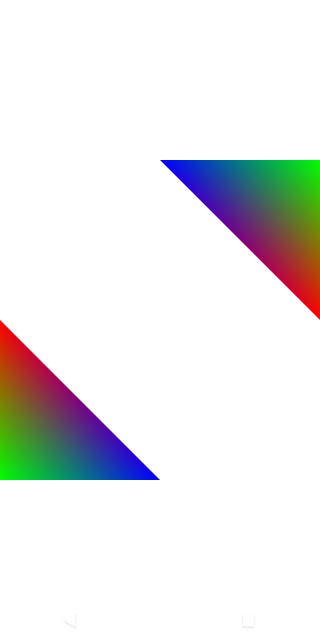
Write a Shadertoy shader that draws this background.

```glsl
const vec3 PAPER = vec3(1.0);
const float PAGE_HEIGHT = 2.0;        // lengths are in canvas widths
const float LEG = 0.5;                // short sides of the colour triangles
const float BASE_Y = 0.5;             // height of the lower triangle's base
const vec2 ARROW_TIP = vec2(0.2, 0.06);
const float ARROW_LENGTH = 0.036;
const vec2 SQUARE_CENTER = vec2(0.776, 0.0595);
const float SQUARE_HALF = 0.0175;
const vec2 SHADOW_DROP = vec2(0.0, 0.003);
const float SHADOW_BLUR = 0.005;
const float SHADOW_STRENGTH = 0.14;

float cornerTriangle(vec2 p) {
    return max(max(-p.x, -p.y), (p.x + p.y - LEG) * inversesqrt(2.0));
}

// Equilateral arrow pointing left
float arrow(vec2 p) {
    p -= ARROW_TIP;
    return max(p.x - ARROW_LENGTH, dot(vec2(-0.5, 0.866), vec2(p.x, abs(p.y))));
}

float square(vec2 p) {
    vec2 d = abs(p - SQUARE_CENTER) - SQUARE_HALF;
    return max(d.x, d.y);
}

float icons(vec2 p) {
    return min(arrow(p), square(p));
}

float coverage(float dist, float softness) {
    return 1.0 - smoothstep(-softness, softness, dist);
}

void mainImage(out vec4 fragColor, in vec2 fragCoord) {
    vec2 page = vec2(1.0, PAGE_HEIGHT);
    vec2 p = fragCoord / iResolution.xy * page;
    float pixel = PAGE_HEIGHT / iResolution.y;

    // Paper-coloured icons, visible only by their shadows
    float shadow = coverage(icons(p + SHADOW_DROP), SHADOW_BLUR);
    shadow *= 1.0 - coverage(icons(p), 0.5 * pixel);
    vec3 color = PAPER * (1.0 - SHADOW_STRENGTH * shadow);

    // A half turn of the page gives the upper triangle
    vec2 q = p.y > 0.5 * PAGE_HEIGHT ? page - p : p;
    q.y -= BASE_Y;

    // Blend red, green and blue between the corners
    vec2 weight = clamp(q / LEG, 0.0, 1.0);
    vec3 blend = vec3(weight.y, max(1.0 - weight.x - weight.y, 0.0), weight.x);
    // The canvas border cuts the outer leg, so it needs no smoothing
    float dist = cornerTriangle(vec2(q.x + pixel, q.y) - vec2(0.0, 0.0));
    dist = max(-q.y, (q.x + q.y - LEG) * inversesqrt(2.0));
    color = mix(color, blend, coverage(dist, 0.5 * pixel));

    fragColor = vec4(color, 1.0);
}
```
